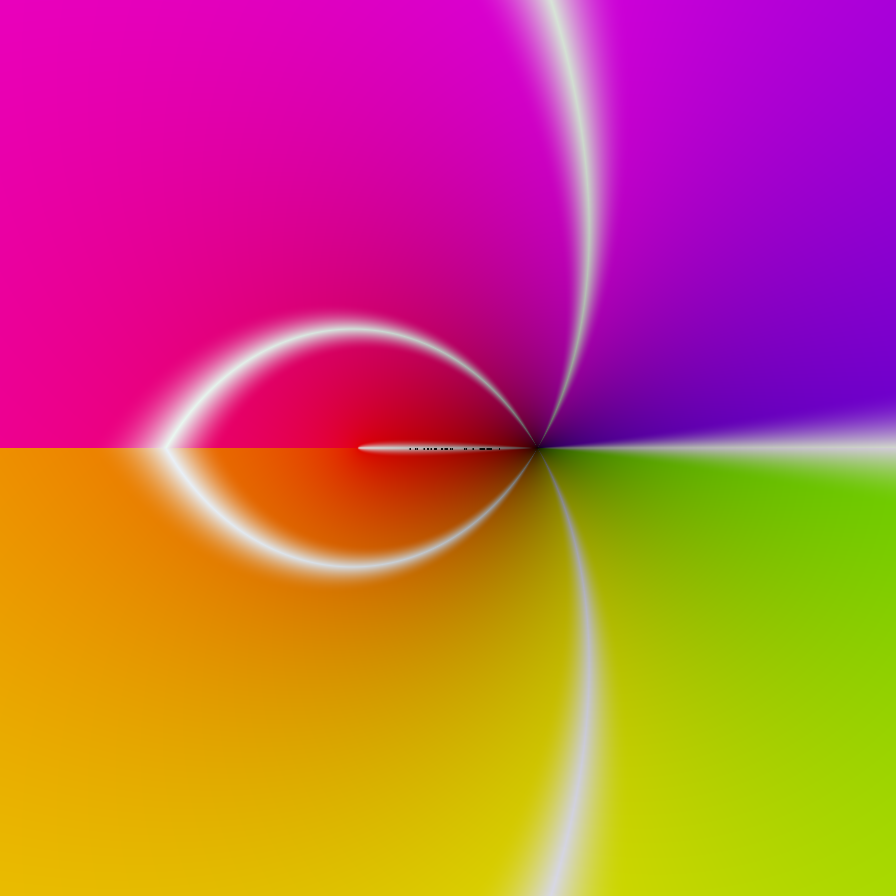
This background is drawn by a Shadertoy shader. Its source:

```glsl
// Domain colouring of the complex arc cosine: the hue shows its argument and
// the brightness its modulus. Pale bands mark every 30 degrees of argument,
// and a faint row of specks lies on the segment between the branch points.

#define VIEW_SPAN 10.0      // width of the plane shown
#define SECTORS 12.0        // pale bands per full turn
#define BAND_WIDTH 0.11     // half width of a band, as a share of a sector
#define CORE_SATURATION -0.06
#define SPECK_GRID 512.0    // speck cells across the canvas
#define SPECK_DENSITY 0.36

const float PI = 3.14159265;

float hash(float n) {
    return fract(sin(n * 12.9898) * 43758.5453);
}

// Arc cosine with a non-negative imaginary part, from the focal distances.
vec2 complexAcos(vec2 z) {
    float toLeft = length(z + vec2(1.0, 0.0));
    float toRight = length(z - vec2(1.0, 0.0));
    float re = acos(clamp(0.5 * (toLeft - toRight), -1.0, 1.0));
    float im = acosh(max(0.5 * (toLeft + toRight), 1.0));
    return vec2(re, im);
}

vec3 pureHue(float turn) {
    vec3 wave = abs(fract(turn + vec3(0.0, 2.0, 1.0) / 3.0) * 6.0 - 3.0);
    return clamp(wave - 1.0, 0.0, 1.0);
}

vec3 domainColor(vec2 w) {
    float turn = atan(w.y, w.x) / (2.0 * PI);
    float value = 1.0 - exp2(-length(w));

    // Saturation drops to a narrow ridge at each sector boundary.
    float toBand = abs(fract(turn * SECTORS + 0.5) - 0.5);
    float ramp = sin(0.5 * PI * min(toBand / BAND_WIDTH, 1.0));
    float saturation = mix(CORE_SATURATION, 1.0, ramp);
    return value * mix(vec3(1.0), pureHue(turn), saturation);
}

// Sparse dark specks just below the real axis.
float specks(vec2 uv) {
    vec2 cell = uv * SPECK_GRID;
    float column = floor(cell.x);
    float chosen = step(hash(column), SPECK_DENSITY);
    float inRange = step(0.443, uv.x) * step(uv.x, 0.566);
    vec2 offset = abs(vec2(fract(cell.x) - 0.5, cell.y - 0.5 * SPECK_GRID + 0.5));
    float dotMask = 1.0 - smoothstep(0.35, 0.65, max(offset.x, offset.y));
    return chosen * inRange * dotMask;
}

void mainImage(out vec4 fragColor, in vec2 fragCoord) {
    vec2 centered = (fragCoord - 0.5 * iResolution.xy) / iResolution.y;
    vec2 w = complexAcos(centered * VIEW_SPAN);

    // Conjugate values meet along the real axis; blend over one pixel.
    float above = clamp(centered.y * iResolution.y + 0.5, 0.0, 1.0);
    vec3 color = mix(domainColor(w), domainColor(vec2(w.x, -w.y)), above);

    color *= 1.0 - 0.9 * specks(centered + 0.5);
    fragColor = vec4(color, 1.0);
}
```
